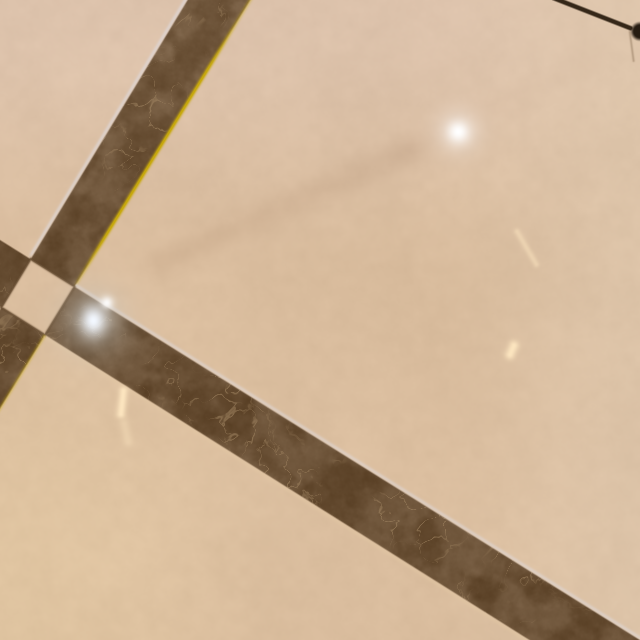
Give the GLSL for this texture, as a WebGL 2 fragment shader.

```glsl
#version 300 es
precision highp float;
uniform vec2 u_resolution;
out vec4 fragColor;

const vec3 CREAM = vec3(0.855, 0.742, 0.620);
const vec3 CREAM_ROSE = vec3(0.868, 0.765, 0.675);
const vec3 CREAM_GOLD = vec3(0.882, 0.775, 0.635);
const vec3 CREAM_PALE = vec3(0.870, 0.775, 0.670);
const vec3 BROWN = vec3(0.375, 0.275, 0.170);
const vec3 BROWN_LIGHT = vec3(0.475, 0.375, 0.270);
const vec3 VEIN = vec3(0.640, 0.530, 0.390);
const vec3 YELLOW = vec3(0.780, 0.660, 0.040);
const vec3 COOL = vec3(0.870, 0.850, 0.860);
const vec3 WARM_LIGHT = vec3(1.0, 0.91, 0.76);

float hash(vec2 p) {
  return fract(sin(dot(p, vec2(127.1, 311.7))) * 43758.5453);
}

float noise(vec2 p) {
  vec2 i = floor(p), f = fract(p);
  f = f * f * (3.0 - 2.0 * f);
  return mix(mix(hash(i), hash(i + vec2(1, 0)), f.x),
             mix(hash(i + vec2(0, 1)), hash(i + vec2(1, 1)), f.x), f.y);
}

float fbm(vec2 p) {
  float sum = 0.0, amp = 0.5;
  for (int i = 0; i < 4; i++) {
    sum += amp * noise(p);
    p = mat2(1.6, 1.2, -1.2, 1.6) * p + 7.3;
    amp *= 0.5;
  }
  return sum / 0.9375;
}

// Signed distance to the line a-b, positive on its right-hand side
float lineSide(vec2 p, vec2 a, vec2 b) {
  vec2 d = normalize(b - a);
  return dot(p - a, vec2(d.y, -d.x));
}

float segment(vec2 p, vec2 a, vec2 b) {
  vec2 d = b - a;
  return length(p - a - d * clamp(dot(p - a, d) / dot(d, d), 0.0, 1.0));
}

float glow(float dist, float radius) {
  return exp(-dist * dist / (radius * radius));
}

float cover(float dist, float soft) {
  return smoothstep(-soft, soft, dist);
}

vec3 creamStone(vec2 p) {
  vec3 c = mix(CREAM, CREAM_ROSE, smoothstep(0.55, 1.0, p.y));
  c = mix(c, CREAM_GOLD, smoothstep(0.55, 0.0, p.x) * smoothstep(0.6, 0.1, p.y));
  c = mix(c, CREAM_PALE, 0.8 * smoothstep(0.65, 1.05, p.x));
  c += 0.035 * (fbm(p * 7.0) - 0.5) + 0.025 * (fbm(p * 55.0) - 0.5);
  // Faint reflected band across the slab
  float band = glow(segment(p, vec2(0.25, 0.59), vec2(0.64, 0.765)), 0.024);
  band += 0.4 * glow(segment(p, vec2(0.64, 0.765), vec2(0.93, 0.91)), 0.025);
  return c - vec3(0.030, 0.034, 0.034) * band;
}

vec3 brownMarble(vec2 p) {
  float cloud = fbm(p * 24.0);
  float warp = fbm(p * 13.0 + 4.0);
  float crease = abs(fbm(p * 30.0 + 2.5 * warp) - 0.5);
  float vein = smoothstep(0.03, 0.0, crease) * smoothstep(0.42, 0.72, fbm(p * 16.0 + 9.0));
  float lift = smoothstep(0.35, 0.7, cloud) * 0.7 + 0.4 * smoothstep(0.5, 1.0, p.y);
  vec3 c = mix(BROWN, BROWN_LIGHT, lift);
  c += 0.07 * (fbm(p * 75.0) - 0.5);
  return mix(c, VEIN, 0.55 * vein);
}

void main() {
  vec2 p = gl_FragCoord.xy / u_resolution;
  float soft = max(0.0018, 0.8 / min(u_resolution.x, u_resolution.y));

  // Two crossing bands; their overlap is a cream square
  float left = lineSide(p, vec2(0.003, 0.521), vec2(0.293, 1.0));
  float right = -lineSide(p, vec2(0.0, 0.362), vec2(0.391, 1.0));
  float top = lineSide(p, vec2(0.0, 0.625), vec2(1.0, 0.0));
  float bottom = -lineSide(p, vec2(0.003, 0.519), vec2(0.827, 0.0));
  float rising = cover(min(left, right), soft);
  float falling = cover(min(top, bottom), soft);
  float brown = rising + falling - 2.0 * rising * falling;
  vec3 color = mix(creamStone(p), brownMarble(p), brown);

  // Grout and coloured fringes along the band edges
  float square = min(min(left, right), min(top, bottom));
  color = mix(color, BROWN, 0.75 * glow(square, 0.0022));
  float above = cover(top * -1.0 - 0.004, 0.006);
  float yellow = above * mix(0.35, 1.0, smoothstep(0.56, 0.64, p.y) * smoothstep(0.98, 0.88, p.y));
  color = mix(color, YELLOW, yellow * glow(right, 0.0032));
  color = mix(color, COOL, 0.6 * above * glow(left + 0.003, 0.003));
  color = mix(color, COOL, 0.5 * cover(-right, soft) * glow(top + 0.003, 0.003));
  color = mix(color, CREAM_GOLD, 0.5 * cover(-right, soft) * glow(bottom + 0.003, 0.003));
  color = mix(color, YELLOW, 0.35 * cover(-bottom, soft) * glow(right, 0.003));

  // Dark joint and hole in the upper right corner
  float joint = segment(p, vec2(0.865, 1.003), vec2(0.985, 0.956));
  color = mix(color, BROWN * 0.55, cover(0.0035 - joint, soft));
  color = mix(color, BROWN * 0.4, cover(0.013 - length(p - vec2(1.0, 0.951)), 0.004));
  float crack = segment(p, vec2(0.984, 0.950), vec2(0.990, 0.905));
  color = mix(color, BROWN_LIGHT, 0.35 * glow(crack, 0.002));

  // Lamp reflections
  float lamp = length(p - vec2(0.716, 0.794));
  color = mix(color, vec3(0.97, 0.94, 0.92), 0.6 * glow(lamp, 0.032));
  color = mix(color, vec3(1.0), glow(lamp, 0.015));
  vec2 pool = p - vec2(0.146, 0.499);
  color = mix(color, vec3(0.78, 0.77, 0.74), 0.6 * glow(length(pool), 0.050));
  color = mix(color, vec3(0.95, 0.97, 1.0), glow(length(pool * vec2(1.0, 0.85)), 0.019));
  color = mix(color, vec3(1.0), 0.9 * glow(length(p - vec2(0.167, 0.527)), 0.010));

  // Small warm streaks
  float streak = segment(p, vec2(0.193, 0.389), vec2(0.189, 0.353));
  color = mix(color, WARM_LIGHT, 0.9 * glow(streak, 0.007));
  streak = segment(p, vec2(0.194, 0.338), vec2(0.200, 0.310));
  color = mix(color, WARM_LIGHT, 0.35 * glow(streak, 0.008));
  streak = segment(p, vec2(0.803, 0.460), vec2(0.797, 0.446));
  color = mix(color, WARM_LIGHT, 0.9 * glow(streak, 0.008));
  streak = segment(p, vec2(0.808, 0.638), vec2(0.838, 0.587));
  color = mix(color, WARM_LIGHT, 0.45 * glow(streak, 0.005));
  fragColor = vec4(clamp(color, 0.0, 1.0), 1.0);
}
```
